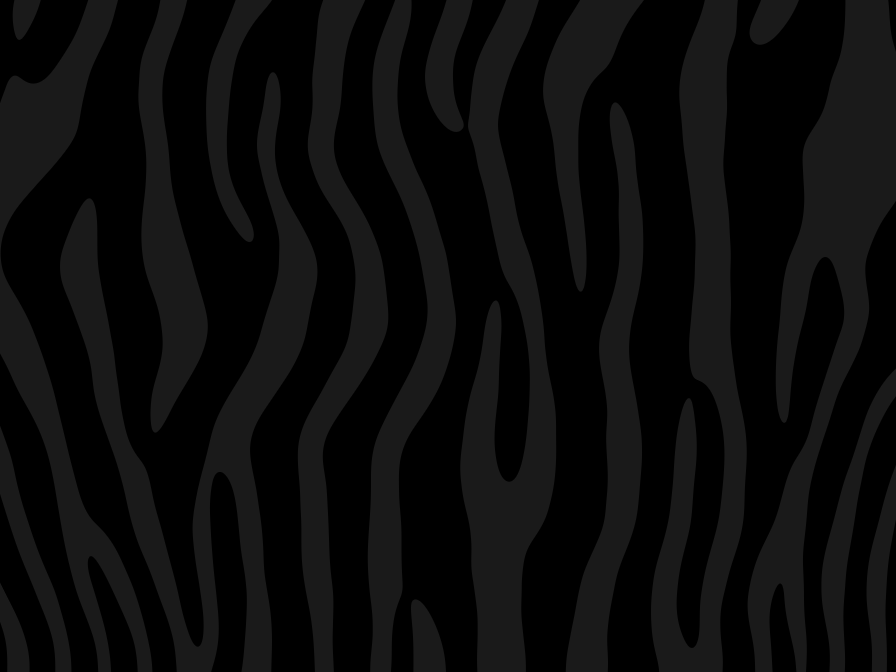
Give the GLSL for this pattern, as a WebGL 2 fragment shader.

```glsl
#version 300 es
precision highp float;

// Dark animal-hide stripes: upright wavy bands that taper, fork and end.
// A warped stripe phase gets scattered dislocations (phase vortices), which
// split the bands; a noisy threshold then varies their width.

uniform vec2 u_resolution;
out vec4 fragColor;

const float TAU = 6.2831853;
const vec3 BLACK = vec3(0.0);
const vec3 CHARCOAL = vec3(0.102);

const float STRIPES_PER_HEIGHT = 9.3;
const vec2 FORK_CELL = vec2(0.27, 0.25);
const float FORK_STRETCH = 0.5;   // below 1 lengthens the forks upward
const float FORK_CORE = 0.018;    // rounding radius of the stripe ends

// Integer hash of a lattice cell to two values in 0..1
vec2 hash2(ivec2 cell, uint seed) {
    uvec2 v = uvec2(cell + 64) * 1664525u + 1013904223u + seed * 747796405u;
    v.x += v.y * 1664525u;
    v.y += v.x * 1664525u;
    v ^= v >> 16u;
    v.x += v.y * 1664525u;
    v.y += v.x * 1664525u;
    v ^= v >> 16u;
    return vec2(v >> 8u) / 16777216.0;
}

// Smooth value noise in -1..1
float noise(vec2 p, uint seed) {
    ivec2 cell = ivec2(floor(p));
    vec2 f = fract(p);
    vec2 w = f * f * f * (f * (f * 6.0 - 15.0) + 10.0);
    float low = mix(hash2(cell, seed).x, hash2(cell + ivec2(1, 0), seed).x, w.x);
    float high = mix(hash2(cell + ivec2(0, 1), seed).x, hash2(cell + ivec2(1, 1), seed).x, w.x);
    return 2.0 * mix(low, high, w.y) - 1.0;
}

// Sideways sway of the bands, with an outward lean near both sides
float sway(vec2 p, float centre) {
    float side = p.x - centre;
    float lean = 0.42 * side * side * side * sin(4.0 * (p.y - 0.4));
    return 0.055 * noise(p * vec2(2.0, 3.6), 1u)
         + 0.014 * noise(p * vec2(4.5, 8.0), 2u) - lean;
}

// Phase (x) and amplitude (y) contributed by one dislocation
vec2 dislocation(vec2 offset, float turn) {
    vec2 d = offset * vec2(1.0, FORK_STRETCH);
    float r2 = dot(d, d);
    float angle = r2 > 0.0 ? atan(d.y, d.x) : 0.0;
    return vec2(turn * angle, sqrt(r2 / (r2 + FORK_CORE * FORK_CORE)));
}

// Jittered grid of dislocations whose turns alternate, so bands stay upright
vec2 forks(vec2 p, float aspect) {
    float phase = 0.0;
    float amplitude = 1.0;
    int columns = int(ceil(aspect / FORK_CELL.x));
    int rows = int(ceil(1.0 / FORK_CELL.y));
    for (int j = -1; j <= rows; j++) {
        for (int i = -1; i <= columns; i++) {
            ivec2 cell = ivec2(i, j);
            vec2 jitter = 0.1 + 0.8 * hash2(cell, 5u);
            vec2 core = (vec2(cell) + jitter) * FORK_CELL;
            float turn = ((i + j) & 1) == 0 ? 1.0 : -1.0;
            vec2 fork = dislocation(p - core, turn);
            phase += fork.x;
            amplitude *= fork.y;
        }
    }
    return vec2(phase, amplitude);
}

// Signed stripe field: positive inside the charcoal bands
float stripeField(vec2 p, float aspect) {
    vec2 fork = forks(p, aspect);
    float across = p.x + sway(p, 0.5 * aspect);
    float wave = fork.y * cos(TAU * STRIPES_PER_HEIGHT * across + fork.x);
    float threshold = 0.14 + 0.4 * noise(p * vec2(6.0, 6.5), 3u)
                    + 0.12 * noise(p * vec2(11.0, 15.0), 4u);
    return wave - threshold;
}

void main() {
    vec2 p = gl_FragCoord.xy / u_resolution.y;
    float field = stripeField(p, u_resolution.x / u_resolution.y);

    // Edge one pixel wide
    float slope = max(length(vec2(dFdx(field), dFdy(field))), 1e-5);
    float band = clamp(field / slope + 0.5, 0.0, 1.0);
    fragColor = vec4(mix(BLACK, CHARCOAL, band), 1.0);
}
```
